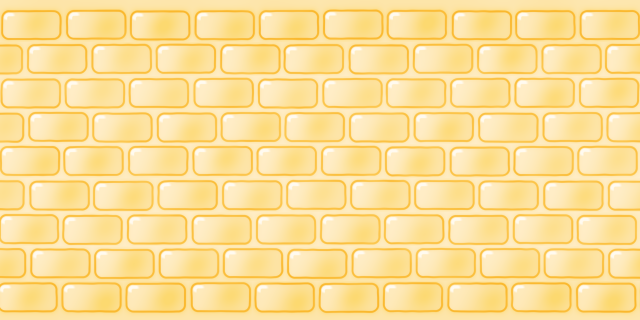
A Shadertoy shader for this pattern:

```glsl
// Lengths are fractions of the canvas height
const float ROWS = 9.0;
const vec2 PITCH = vec2(0.2008, 0.1065);
const float FIRST_ROW = 0.078;
const float EVEN_START = 0.099;
const float ODD_START = 0.177;
const float ROW_DRIFT = 0.0016;
const vec2 HALF_BRICK = vec2(0.0940, 0.0465);
const float CORNER = 0.024;
const float LINE_HALF = 0.0030;
const float JITTER = 0.0015;
const float WOBBLE = 0.0014;
const float GLOW_REACH = 0.007;

const vec3 WHITE = vec3(1.00, 0.985, 0.95);
const vec3 CREAM = vec3(1.00, 0.935, 0.80);
const vec3 WHEAT = vec3(0.99, 0.89, 0.64);
const vec3 HONEY = vec3(0.99, 0.85, 0.44);
const vec3 GOLD  = vec3(0.99, 0.79, 0.33);
const vec3 AMBER = vec3(0.98, 0.71, 0.15);

float hash(vec2 p) {
    vec3 q = fract(p.xyx * 0.1031);
    q += dot(q, q.yzx + 33.33);
    return fract((q.x + q.y) * q.z);
}

float valueNoise(vec2 p) {
    vec2 i = floor(p), f = fract(p);
    f = f * f * (3.0 - 2.0 * f);
    return mix(mix(hash(i), hash(i + vec2(1, 0)), f.x),
               mix(hash(i + vec2(0, 1)), hash(i + vec2(1, 1)), f.x), f.y);
}

float roundedBox(vec2 p, vec2 halfSize, float radius) {
    vec2 q = abs(p) - halfSize + radius;
    return length(max(q, 0.0)) + min(max(q.x, q.y), 0.0) - radius;
}

// Curved glint hugging the upper left corner
float glint(vec2 p, float d, float aa) {
    vec2 fromCorner = (p - vec2(-0.073, 0.030)) / vec2(0.022, 0.016);
    float extent = 1.0 - smoothstep(0.6, 1.15, length(fromCorner));
    float stroke = 1.0 - smoothstep(0.0025, 0.0045 + aa, abs(d + 0.0135));
    return stroke * extent;
}

vec3 brickFill(vec2 p, float d, vec2 id, float rim) {
    float strength = mix(0.45, 0.85, hash(id + 11.0)) + 0.3 * rim;
    vec2 center = vec2(mix(0.012, 0.050, hash(id + 23.0)),
                       mix(-0.018, 0.010, hash(id + 37.0)));
    vec2 q = p - center;
    q.x -= 0.25 * q.y;
    q /= vec2(0.043, 0.048);
    float blob = exp(-dot(q, q));
    float shade = smoothstep(-0.08, 0.035, p.x - 0.4 * p.y);
    vec3 color = mix(CREAM, WHEAT, clamp(0.12 + 0.68 * shade + 0.3 * rim, 0.0, 1.0));
    color = mix(color, HONEY, clamp(blob * strength, 0.0, 1.0));
    // Soft warm tint just inside the outline
    return mix(color, GOLD, 0.45 * exp(min(d, 0.0) / 0.005));
}

void mainImage(out vec4 fragColor, in vec2 fragCoord) {
    float aa = 1.0 / iResolution.y;
    vec2 uv = fragCoord / iResolution.y;
    uv.y = 1.0 - uv.y;
    float rim = smoothstep(0.26, 0.46, abs(uv.y - 0.5));

    // Staggered brick cells
    float row = clamp(floor((uv.y - FIRST_ROW) / PITCH.y + 0.5), 0.0, ROWS - 1.0);
    float start = mod(row, 2.0) < 0.5 ? EVEN_START - ROW_DRIFT * row
                                     : ODD_START + ROW_DRIFT * row;
    float column = floor((uv.x - start) / PITCH.x + 0.5);
    vec2 id = vec2(column + 5.0, row);
    vec2 center = vec2(start + column * PITCH.x, FIRST_ROW + row * PITCH.y);
    center += JITTER * (2.0 * vec2(hash(id), hash(id + 53.0)) - 1.0);
    vec2 p = uv - center;
    p.y = -p.y;

    // Slightly uneven brick edge
    float d = roundedBox(p, HALF_BRICK, CORNER);
    d += WOBBLE * (valueNoise(uv * 45.0) - 0.5);

    // Mortar with a warm halo
    float cloud = valueNoise(uv * 7.0);
    vec3 color = mix(CREAM, WHEAT, clamp(0.65 * rim + 0.25 * cloud, 0.0, 1.0));
    float halo = exp(-max(d, 0.0) / GLOW_REACH);
    color = mix(color, HONEY, halo * mix(0.28, 0.6, rim));

    // Brick face, outline and glint
    color = mix(color, brickFill(p, d, id, rim), 1.0 - smoothstep(-aa, aa, d));
    float line = 1.0 - smoothstep(LINE_HALF - 0.7 * aa, LINE_HALF + 0.7 * aa,
                                  abs(d + LINE_HALF));
    float lineTone = clamp(0.15 + 0.6 * valueNoise(uv * 18.0) + 0.5 * rim, 0.0, 1.0);
    color = mix(color, mix(GOLD, AMBER, lineTone), 0.92 * line);
    color = mix(color, WHITE, 0.95 * glint(p, d, aa));

    fragColor = vec4(color, 1.0);
}
```
